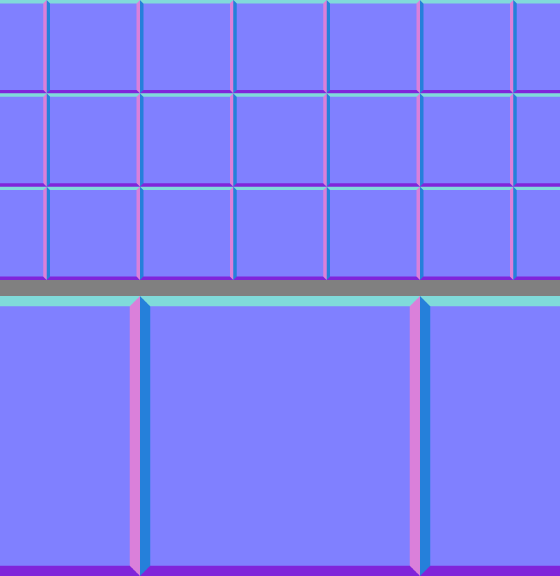
Top: the whole. Bottom: its middle third, enlarged.
A WebGL 2 fragment shader for this texture map:

```glsl
#version 300 es
precision highp float;
// Tangent-space normal map of flat square tiles with narrow mitred bevels.
// Each tile is a repeated cell; the nearest side picks the bevel's normal,
// and a small grid of samples per pixel smooths every edge.

uniform vec2 u_resolution;
out vec4 fragColor;

const vec2 TILE_COUNT = vec2(6.0, 3.0);   // repeats across and down
const vec2 TILE_OFFSET = vec2(0.5, 0.0);  // shift of the grid, in tiles
const float BEVEL_WIDTH = 0.0363;         // in tiles
const float BEVEL_ANGLE = 0.7854;         // slope of the bevel, in radians
const int SAMPLES = 4;                    // samples per pixel along each axis

// Normal at a position measured in tiles
vec3 tileNormal(vec2 position) {
    vec2 fromCentre = fract(position) - 0.5;
    vec2 reach = abs(fromCentre);
    float edgeDistance = 0.5 - max(reach.x, reach.y);
    if (edgeDistance > BEVEL_WIDTH) return vec3(0.0, 0.0, 1.0);

    // The diagonals of the tile form the mitres
    vec2 outward = reach.x > reach.y
        ? vec2(sign(fromCentre.x), 0.0)
        : vec2(0.0, sign(fromCentre.y));
    return vec3(outward * sin(BEVEL_ANGLE), cos(BEVEL_ANGLE));
}

vec3 encodeNormal(vec3 normal) {
    return normal * 0.5 + 0.5;
}

void main() {
    vec2 tilesPerPixel = TILE_COUNT / u_resolution;
    vec3 colour = vec3(0.0);

    // Average the encoded normals over the pixel
    for (int y = 0; y < SAMPLES; y++) {
        for (int x = 0; x < SAMPLES; x++) {
            vec2 jitter = (vec2(x, y) + 0.5) / float(SAMPLES) - 0.5;
            vec2 position = (gl_FragCoord.xy + jitter) * tilesPerPixel + TILE_OFFSET;
            colour += encodeNormal(tileNormal(position));
        }
    }
    fragColor = vec4(colour / float(SAMPLES * SAMPLES), 1.0);
}
```
